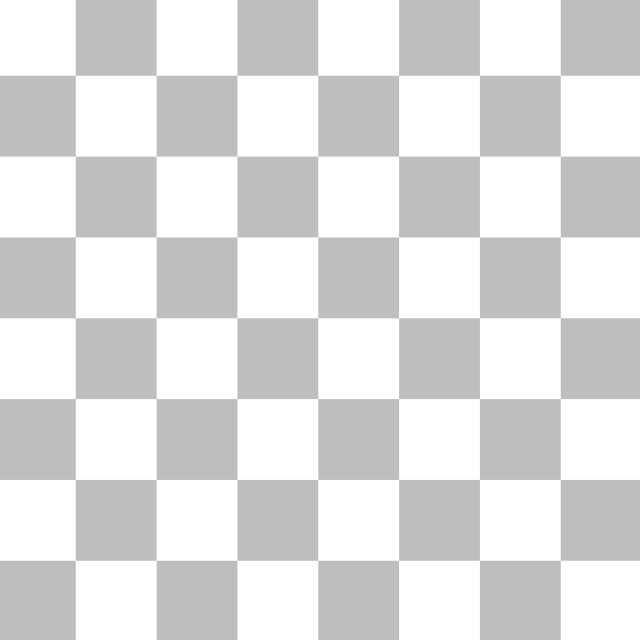
Reproduce this pattern procedurally as a Shadertoy shader.

```glsl
const float PITCH = 0.1263;        // side of one square
const float FIRST_SEAM = 0.1184;   // first seam from the left and top edges
const vec3 LIGHT = vec3(1.0);
const vec3 DARK = vec3(0.745);

// Signed distance to the nearest seam, in cells; the sign flips every cell
vec2 seamDistance(vec2 cell) {
    return 0.5 - abs(mod(cell + 0.5, 2.0) - 1.0);
}

void mainImage(out vec4 fragColor, in vec2 fragCoord) {
    // Canvas units, measured from the top left corner
    vec2 uv = fragCoord / iResolution.xy;
    uv.y = 1.0 - uv.y;

    // Square wave per axis, with edges one pixel wide
    vec2 cell = (uv - FIRST_SEAM) / PITCH;
    vec2 cellPixels = PITCH * iResolution.xy;
    vec2 wave = clamp(2.0 * seamDistance(cell) * cellPixels, -1.0, 1.0);

    // The product of the two waves gives the checker parity
    float lightness = 0.5 + 0.5 * wave.x * wave.y;
    fragColor = vec4(mix(DARK, LIGHT, lightness), 1.0);
}
```
